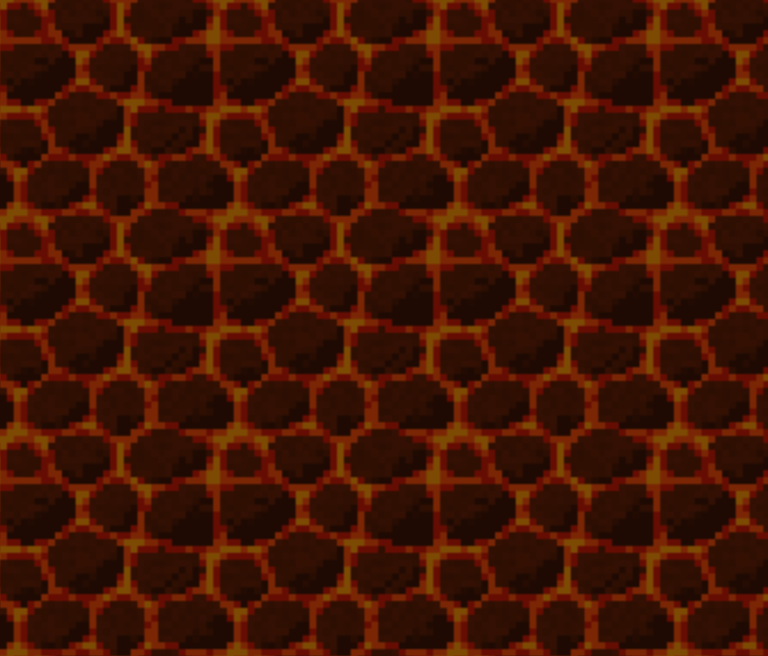
This texture is drawn by a WebGL 1 fragment shader. Its source:

```glsl
precision highp float;
uniform vec2 u_resolution;

#define TILE 32.0
#define TILES_ACROSS 3.49
#define GRID vec2(3.0, 4.0)
#define JITTER 0.6
#define SIZE_SPREAD 3.4
#define FALLOFF 0.75
#define RED_HEAT 0.36
#define ORANGE_HEAT 0.62
#define YELLOW_HEAT 1.1
#define SHADOW_START 1.4
#define SOFTNESS 0.26

const vec3 SHADOW = vec3(0.12, 0.04, 0.01);
const vec3 STONE  = vec3(0.19, 0.06, 0.01);
const vec3 RED    = vec3(0.40, 0.05, 0.01);
const vec3 ORANGE = vec3(0.48, 0.15, 0.02);
const vec3 YELLOW = vec3(0.49, 0.29, 0.01);

float hash(vec2 p) {
  vec3 q = fract(p.xyx * 0.1031);
  q += dot(q, q.yzx + 33.33);
  return fract((q.x + q.y) * q.z);
}

// Value noise that repeats with the tile
float tileNoise(vec2 p) {
  vec2 cell = p / 4.0;
  vec2 i = floor(cell);
  vec2 f = smoothstep(0.0, 1.0, fract(cell));
  float n = TILE / 4.0;
  float a = hash(mod(i, n) + 71.0);
  float b = hash(mod(i + vec2(1.0, 0.0), n) + 71.0);
  float c = hash(mod(i + vec2(0.0, 1.0), n) + 71.0);
  float d = hash(mod(i + 1.0, n) + 71.0);
  return mix(mix(a, b, f.x), mix(c, d, f.x), f.y);
}

// Colour of one square grain: rounded stones with glowing seams
vec3 grainColor(vec2 grain) {
  vec2 p = mod(grain, TILE);
  float total = 0.0;
  float nearest = 0.0;
  vec2 local = vec2(0.0);
  for (int row = 0; row < 4; row++) {
    for (int col = 0; col < 3; col++) {
      vec2 id = vec2(float(col), float(row));
      vec2 jitter = vec2(hash(id + 11.3), hash(id + 47.9)) - 0.5;
      vec2 stagger = vec2(0.5 * mod(id.y, 2.0), 0.0);
      vec2 center = (id + 0.5 + stagger + JITTER * jitter) * TILE / GRID;
      vec2 d = mod(p - center + 0.5 * TILE, TILE) - 0.5 * TILE;
      float reach = length(d * vec2(1.0, 1.15)) - SIZE_SPREAD * hash(id + 83.1);
      float weight = exp(-FALLOFF * reach);
      total += weight;
      if (weight > nearest) {
        nearest = weight;
        local = d;
      }
    }
  }

  // Heat is 1 on a seam and 2 where three stones meet
  float heat = (total / nearest - 1.0) * mix(0.6, 1.4, tileNoise(p));
  float speck = hash(p + 5.7) - 0.5;
  heat *= 1.0 + 0.2 * speck;

  // Speckled stones, shaded toward the lower right
  float shade = dot(local, vec2(0.55, -0.83)) + 2.4 * speck;
  vec3 color = STONE * (1.0 + 0.16 * (hash(p + 29.0) - 0.5));
  color = mix(color, SHADOW, smoothstep(SHADOW_START - 0.4, SHADOW_START + 0.4, shade));

  color = mix(color, RED, step(RED_HEAT, heat));
  color = mix(color, ORANGE, step(ORANGE_HEAT, heat));
  return mix(color, YELLOW, step(YELLOW_HEAT, heat));
}

void main() {
  vec2 p = gl_FragCoord.xy / u_resolution.x * TILE * TILES_ACROSS - 0.5;
  vec2 base = floor(p);

  // Soft borders between neighbouring grains
  vec2 blend = smoothstep(0.5 - SOFTNESS, 0.5 + SOFTNESS, fract(p));
  vec3 lower = mix(grainColor(base), grainColor(base + vec2(1.0, 0.0)), blend.x);
  vec3 upper = mix(grainColor(base + vec2(0.0, 1.0)), grainColor(base + 1.0), blend.x);
  gl_FragColor = vec4(mix(lower, upper, blend.y), 1.0);
}
```
